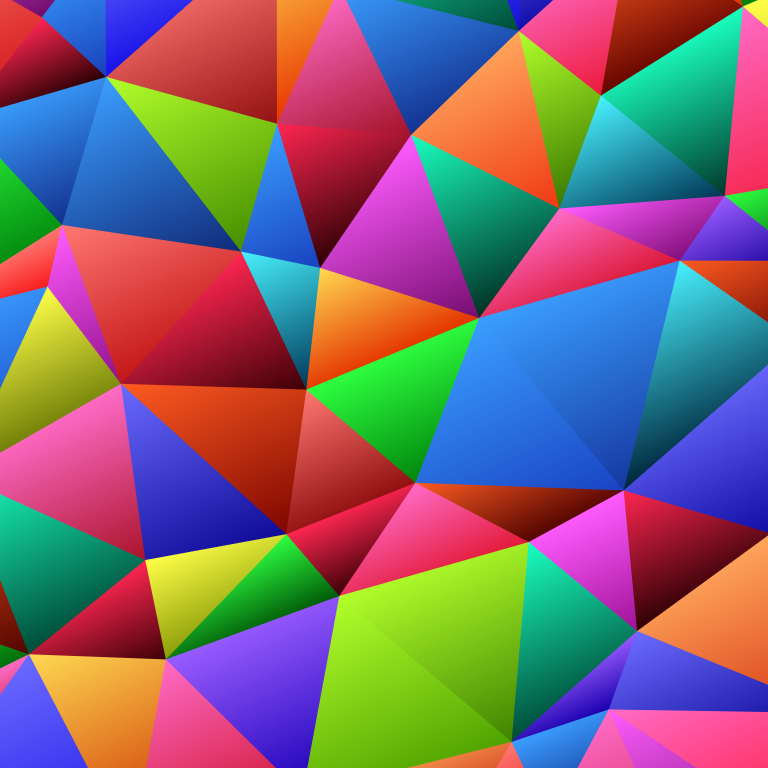
This background is drawn by a Shadertoy shader. Its source:

```glsl
// Mosaic of bright irregular triangles, each shaded from light to deep colour.
// A tilted, jittered grid is split into triangles along its shorter valid diagonals;
// each triangle picks a colour family and is blended with antialiased coverage.

const float CELLS = 5.5;        // grid cells per canvas height
const float JITTER = 0.74;      // spread of each vertex inside its cell
const float TILT = 0.42;        // grid rotation in radians
const vec2 SHADE_DIR = vec2(0.42, -0.91);

// Order: six warm, three violet, three green, blue, cyan, teal
const vec3 LIGHT[15] = vec3[15](
    vec3(1.0, 0.65, 0.36), vec3(1.0, 0.85, 0.32), vec3(1.0, 0.47, 0.45),
    vec3(1.0, 0.36, 0.13), vec3(1.0, 0.15, 0.32), vec3(1.0, 0.42, 0.78),
    vec3(0.42, 0.42, 1.0), vec3(0.60, 0.36, 1.0), vec3(1.0, 0.36, 1.0),
    vec3(1.0, 1.0, 0.28), vec3(0.70, 1.0, 0.17), vec3(0.18, 1.0, 0.25),
    vec3(0.23, 0.62, 1.0), vec3(0.28, 0.95, 1.0), vec3(0.10, 1.0, 0.75));

const vec3 DEEP[15] = vec3[15](
    vec3(0.85, 0.20, 0.07), vec3(0.88, 0.20, 0.0), vec3(0.87, 0.10, 0.10),
    vec3(0.45, 0.02, 0.0), vec3(0.22, 0.0, 0.02), vec3(0.90, 0.10, 0.22),
    vec3(0.08, 0.06, 0.80), vec3(0.10, 0.0, 0.68), vec3(0.55, 0.06, 0.52),
    vec3(0.62, 0.70, 0.04), vec3(0.28, 0.57, 0.0), vec3(0.0, 0.48, 0.04),
    vec3(0.09, 0.24, 0.70), vec3(0.0, 0.20, 0.32), vec3(0.0, 0.28, 0.21));

vec2 hash2(vec2 p) {
    vec3 q = fract(p.xyx * vec3(0.1031, 0.1030, 0.0973));
    q += dot(q, q.yzx + 33.33);
    return fract((q.xx + q.yz) * q.zy);
}

float cross2(vec2 a, vec2 b) {
    return a.x * b.y - a.y * b.x;
}

vec2 gridVertex(vec2 cell) {
    return cell + (hash2(cell + 71.0) - 0.5) * JITTER;
}

// True when b and d lie on opposite sides of the diagonal a-c
bool diagonalFits(vec2 a, vec2 b, vec2 c, vec2 d) {
    return cross2(c - a, b - a) < 0.0 && cross2(c - a, d - a) > 0.0;
}

// Signed distance to the line a-b, positive on its left
float edgeDistance(vec2 p, vec2 a, vec2 b) {
    return cross2(b - a, p - a) / length(b - a);
}

// Palette index: family by area share, member by a second random value
int paletteIndex(float family, float member) {
    int third = int(member * 3.0);
    if (family < 0.45) return int(member * 6.0);
    if (family < 0.61) return 6 + third;
    if (family < 0.77) return 9 + third;
    if (family < 0.89) return 12;
    return family < 0.95 ? 13 : 14;
}

// Colour in rgb premultiplied by coverage in a
vec4 shadeTriangle(vec2 p, vec2 a, vec2 b, vec2 c, vec2 id, float side,
                   vec2 shadeDir, float pixel) {
    float inside = min(edgeDistance(p, a, b),
                       min(edgeDistance(p, b, c), edgeDistance(p, c, a)));
    float coverage = clamp(0.5 + inside / pixel, 0.0, 1.0);
    if (coverage <= 0.0) return vec4(0.0);

    // Evenly spread families keep neighbours distinct
    vec2 rnd = hash2(id + vec2(131.0, 57.0) * (side + 1.0));
    float family = fract(dot(id, vec2(0.7549, 0.5698)) + side * 0.38 + rnd.x * 0.3);
    int tone = paletteIndex(family, rnd.y);

    // Normalise the gradient over the extent of the triangle
    vec3 reach = vec3(dot(a, shadeDir), dot(b, shadeDir), dot(c, shadeDir));
    float low = min(reach.x, min(reach.y, reach.z));
    float high = max(reach.x, max(reach.y, reach.z));
    float t = clamp((dot(p, shadeDir) - low) / (high - low), 0.0, 1.0);
    vec3 deep = DEEP[tone] * mix(0.65, 1.15, rnd.x);
    return vec4(mix(LIGHT[tone], deep, t), 1.0) * coverage;
}

void mainImage(out vec4 fragColor, in vec2 fragCoord) {
    float pixel = CELLS / iResolution.y;
    mat2 tilt = mat2(cos(TILT), sin(TILT), -sin(TILT), cos(TILT));
    vec2 p = tilt * (fragCoord * pixel) + vec2(20.0, 12.0);
    vec2 shadeDir = tilt * SHADE_DIR;
    vec2 home = floor(p);
    vec4 sum = vec4(0.0);

    for (int y = -1; y <= 1; y++) {
        for (int x = -1; x <= 1; x++) {
            vec2 id = home + vec2(x, y);
            vec2 a = gridVertex(id);
            vec2 b = gridVertex(id + vec2(1.0, 0.0));
            vec2 c = gridVertex(id + vec2(1.0, 1.0));
            vec2 d = gridVertex(id + vec2(0.0, 1.0));

            // Turn the corners so that a-c is the diagonal to cut along
            bool shorter = distance(b, d) < distance(a, c);
            if (!diagonalFits(a, b, c, d) || (shorter && diagonalFits(b, c, d, a))) {
                vec2 first = a;
                a = b; b = c; c = d; d = first;
            }
            sum += shadeTriangle(p, a, b, c, id, 0.0, shadeDir, pixel);
            sum += shadeTriangle(p, a, c, d, id, 1.0, shadeDir, pixel);
        }
    }
    fragColor = vec4(sum.rgb / max(sum.a, 0.001), 1.0);
}
```
